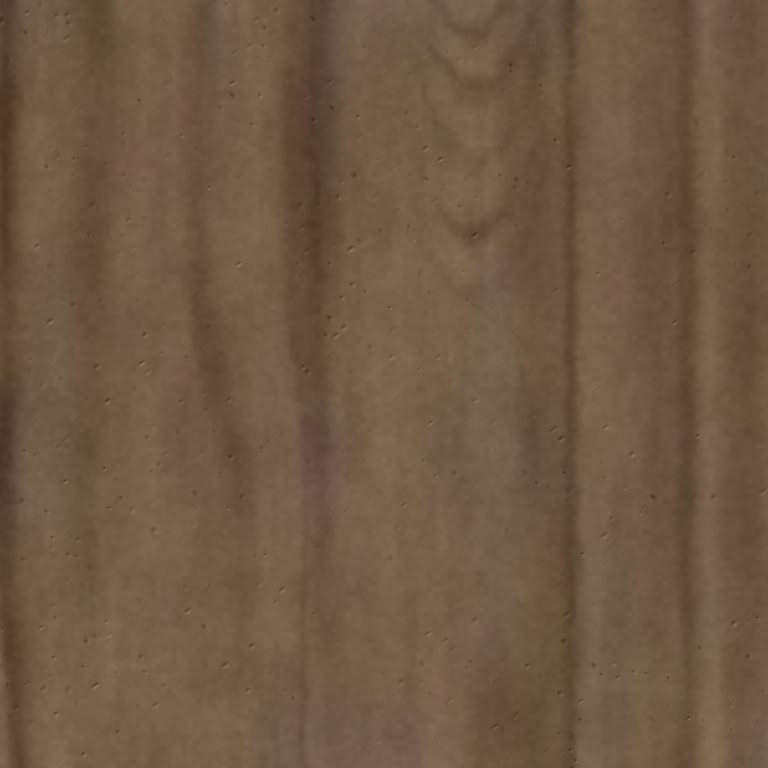
A WebGL 2 fragment shader for this texture:

```glsl
#version 300 es
precision highp float;
// Weathered brown wood: soft vertical grain bands, nested arches and tiny pores.

#define LIGHT_WOOD vec3(0.485, 0.392, 0.302)
#define DARK_WOOD vec3(0.315, 0.228, 0.155)
#define PLUM_TINT vec3(0.005, -0.007, 0.006)
#define GREY_TINT vec3(-0.014, -0.003, 0.013)
#define ARCH_CENTRE 0.62
#define ARCH_SPACING 0.085
#define FIBRE_DEPTH 0.34
#define PORE_CELLS 54.0
#define PORE_CHANCE 0.34
#define PORE_DEPTH 0.075
#define MOTTLE 0.026
#define RAGGED 0.007

uniform vec2 u_resolution;
out vec4 outColor;

// Each band: centre x, half width, depth (negative is pale), height where it fades
const int BANDS = 11;
const vec4 bands[BANDS] = vec4[](
  vec4(0.006, 0.017, 0.66, -1.0), vec4(0.124, 0.025, 0.44, 0.35),
  vec4(0.262, 0.019, 0.36, 0.20), vec4(0.412, 0.029, 0.58, 0.50),
  vec4(0.378, 0.011, 0.22, -1.0), vec4(0.700, 0.035, 0.28, -1.0),
  vec4(0.742, 0.011, 0.44, -1.0), vec4(0.860, 0.038, 0.34, 0.30),
  vec4(0.893, 0.013, 0.36, -1.0), vec4(0.925, 0.016, -0.16, -1.0),
  vec4(0.975, 0.036, 0.26, -1.0));

vec2 hash2(vec2 p) {
  vec3 q = fract(p.xyx * vec3(0.1031, 0.1030, 0.0973));
  q += dot(q, q.yzx + 33.33);
  return fract((q.xx + q.yz) * q.zy);
}

float valueNoise(vec2 p) {
  vec2 i = floor(p), f = fract(p);
  f = f * f * (3.0 - 2.0 * f);
  float low = mix(hash2(i).x, hash2(i + vec2(1, 0)).x, f.x);
  float high = mix(hash2(i + vec2(0, 1)).x, hash2(i + vec2(1, 1)).x, f.x);
  return mix(low, high, f.y);
}

// Layered sines, roughly -1 to 1
float waves(vec2 p) {
  float sum = 0.0, amp = 0.5;
  for (int i = 0; i < 4; i++) {
    sum += amp * sin(p.x + 1.7 * sin(p.y + float(i)));
    p = mat2(1.2, 1.5, -1.5, 1.2) * p + 2.3;
    amp *= 0.6;
  }
  return sum;
}

float bell(float d, float width) {
  d /= width;
  return exp(-d * d);
}

// Bends the grain sideways: ragged edges, gentle waver and two drifting bands
vec2 bendGrain(vec2 p) {
  float waver = 0.003 * waves(vec2(p.x * 5.0, p.y * 4.0));
  float ragged = RAGGED * (valueNoise(p * vec2(70.0, 45.0)) - 0.5);
  float drift = 0.055 * (1.0 - smoothstep(0.32, 0.65, p.y)) * bell(p.x - 0.31, 0.08);
  float edge = 0.022 * (1.0 - smoothstep(0.0, 0.3, p.y)) * bell(p.x, 0.07);
  return vec2(p.x + waver + ragged - drift - edge, p.y);
}

float bandShade(vec2 p) {
  float shade = 0.0;
  for (int i = 0; i < BANDS; i++) {
    vec4 b = bands[i];
    float fade = mix(0.25, 1.0, smoothstep(b.w - 0.25, b.w + 0.25, p.y));
    float wear = 0.65 + 0.7 * valueNoise(vec2(p.y * 7.0, float(i) * 3.0 + 0.5));
    shade += b.z * fade * wear * bell(p.x - b.x, b.y);
  }
  return shade;
}

// Nested U shapes in the upper half
float archShade(vec2 p) {
  float dx = p.x - ARCH_CENTRE;
  float h = p.y - 18.0 * dx * dx + 0.016 * waves(p * 16.0);
  float ring = 0.5 + 0.5 * cos(6.2832 * (h - 0.615) / ARCH_SPACING);
  float wear = 0.1 + 0.4 * valueNoise(p * vec2(18.0, 14.0));
  return wear * ring * ring * bell(dx, 0.06) * smoothstep(0.54, 0.68, p.y);
}

// Cellular pores of mixed size and slant, each a faint pit with a lit rim
float poreRelief(vec2 p) {
  vec2 g = p * PORE_CELLS, cell = floor(g);
  float relief = 0.0;
  for (int y = -1; y <= 1; y++)
  for (int x = -1; x <= 1; x++) {
    vec2 id = cell + vec2(x, y), rnd = hash2(id + 17.0), look = hash2(id + 131.0);
    if (rnd.x > PORE_CHANCE * smoothstep(0.1, 0.8, valueNoise(id * 0.17))) continue;
    vec2 d = g - id - hash2(id + 71.0);
    d.x -= (look.x * 1.6 - 0.5) * d.y;
    float size = mix(0.12, 0.27, rnd.y * rnd.y);
    float pit = 1.0 - smoothstep(0.0, 1.2, length(d * vec2(1.0, 0.55 + 0.5 * look.y)) / size);
    float rim = 1.0 - smoothstep(0.0, 1.2, length(d + vec2(-0.2, 0.16)) / size);
    relief += (0.25 + 1.2 * look.y * look.y) * (mix(0.2, 1.0, look.x) * rim - pit);
  }
  return relief;
}

void main() {
  vec2 uv = gl_FragCoord.xy / u_resolution;
  vec2 grain = bendGrain(uv);

  // Grain tone
  float fibre = 0.6 * valueNoise(grain * vec2(30.0, 2.5)) + 0.4 * valueNoise(grain * vec2(75.0, 6.0) + 9.0);
  float shade = 0.13 + bandShade(grain) + archShade(grain) + FIBRE_DEPTH * (fibre - 0.5);
  shade += 0.06 * waves(uv * vec2(7.0, 4.0) + 1.0);
  shade += 0.22 * (valueNoise(uv * vec2(26.0, 17.0) + 3.0) - 0.5);
  shade += 0.3 * bell(uv.x - 0.66, 0.035) * bell(uv.y - 0.07, 0.06);
  vec3 color = mix(LIGHT_WOOD, DARK_WOOD, clamp(shade, -0.15, 1.0));

  // Slow drift of hue
  color += PLUM_TINT * waves(uv * vec2(11.0, 6.0) + 4.0);
  color += GREY_TINT * smoothstep(0.4, 0.9, valueNoise(uv * vec2(14.0, 5.0) + 5.0));

  // Fine surface
  float mottle = valueNoise(uv * 150.0) + 0.8 * valueNoise(uv * 75.0) - 0.9;
  color += MOTTLE * mottle + PORE_DEPTH * poreRelief(uv);
  outColor = vec4(color, 1.0);
}
```
